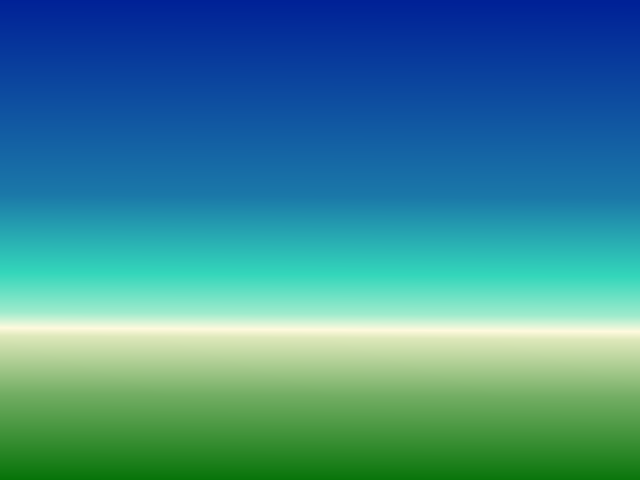
Write a WebGL 1 fragment shader that draws this background.

```glsl
precision highp float;

uniform vec2 u_resolution;

// Blends toward the next colour between two depths below the top edge
vec3 blendStop(vec3 base, vec3 next, float from, float to, float depth) {
  return mix(base, next, clamp((depth - from) / (to - from), 0.0, 1.0));
}

vec3 skyColor(float depth) {
  vec3 color = vec3(0.0, 0.13, 0.59);
  color = blendStop(color, vec3(0.105, 0.47, 0.66), 0.0, 0.405, depth);
  color = blendStop(color, vec3(0.20, 0.84, 0.73), 0.405, 0.568, depth);
  color = blendStop(color, vec3(0.62, 0.92, 0.80), 0.568, 0.650, depth);
  return blendStop(color, vec3(1.0, 0.98, 0.87), 0.650, 0.683, depth);
}

vec3 groundColor(float depth) {
  vec3 color = vec3(1.0, 0.98, 0.87);
  color = blendStop(color, vec3(0.87, 0.91, 0.73), 0.683, 0.700, depth);
  color = blendStop(color, vec3(0.45, 0.68, 0.39), 0.700, 0.820, depth);
  return blendStop(color, vec3(0.02, 0.45, 0.03), 0.820, 1.0, depth);
}

void main() {
  vec2 uv = gl_FragCoord.xy / u_resolution;

  // The bands dip slightly toward the right
  float depth = 1.0 - uv.y - 0.008 * uv.x;

  // Sky and ground meet along a soft cream horizon
  float ground = smoothstep(0.682, 0.684, depth);
  vec3 color = mix(skyColor(depth), groundColor(depth), ground);

  gl_FragColor = vec4(color, 1.0);
}
```
